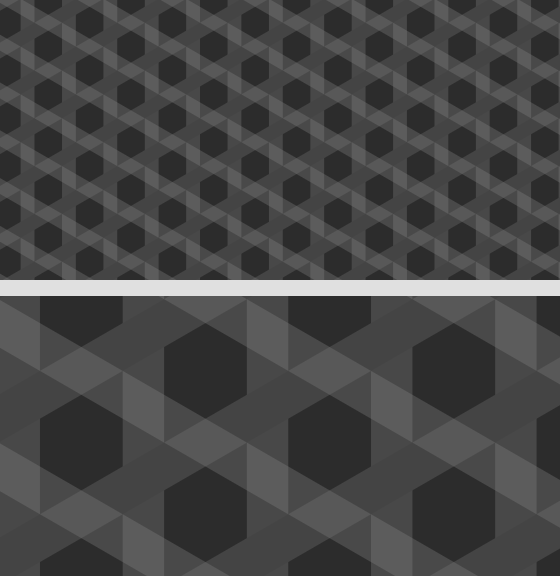
Top, the full canvas; bottom, a detail of the centre.
A Shadertoy shader for this pattern:

```glsl
#define PITCH 0.1478
#define ORIGIN vec2(0.9113, 0.5775)
#define BAND_WIDTH 0.33333
#define HOLE 0.173
#define UPRIGHT 0.282
#define FALLING 0.288
#define RISING 0.267
#define UPRIGHT_CROSSING 0.362
#define RISING_CROSSING 0.345

// Coverage of evenly spaced bands, one per unit of the coordinate
float bandCoverage(float coord, float pixel) {
    float inside = 0.5 * BAND_WIDTH - abs(fract(coord) - 0.5);
    return clamp(inside / pixel + 0.5, 0.0, 1.0);
}

void mainImage(out vec4 fragColor, in vec2 fragCoord) {
    vec2 p = (fragCoord / iResolution.y - ORIGIN) / PITCH;
    float pixel = 1.0 / (iResolution.y * PITCH);

    // Three band families, 60 degrees apart, leave hexagonal holes
    vec2 slant = vec2(0.5, 0.5 * sqrt(3.0));
    float upright = bandCoverage(p.x, pixel);
    float falling = bandCoverage(dot(p, slant), pixel);
    float rising = bandCoverage(dot(p, slant * vec2(-1.0, 1.0)), pixel);

    // Falling bands brighten both crossings; rising bands cover upright ones
    float shade = mix(HOLE, UPRIGHT, upright);
    shade = mix(shade, mix(FALLING, UPRIGHT_CROSSING, upright), falling);
    shade = mix(shade, mix(RISING, RISING_CROSSING, falling), rising);

    fragColor = vec4(vec3(shade), 1.0);
}
```
